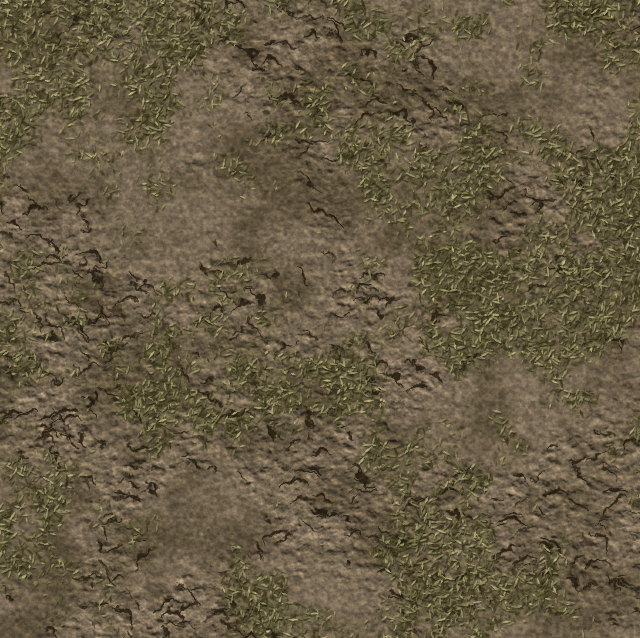
A Shadertoy shader for this texture:

```glsl
// Trodden brown mud with crumbly dark cracks and scattered short, sparse grass.
#define PATCH_SCALE 6.5
#define CLOD_SCALE 42.0
#define CRACK_CELLS 25.0
#define CRACK_WIDTH 0.085
#define RELIEF 1.6
#define GRAIN 0.62
#define GRASS_CELLS 84.0
#define GRASS_LAYERS 6
#define BLADE_WIDTH 0.15
#define BLADE_LEAN 0.65

const vec3 MUD_DARK = vec3(0.375, 0.325, 0.245);
const vec3 MUD_LIGHT = vec3(0.475, 0.415, 0.335);
const vec3 CREVICE = vec3(0.13, 0.10, 0.05);
const vec3 TURF = vec3(0.365, 0.33, 0.225);
const vec3 BLADE_DARK = vec3(0.24, 0.225, 0.11);
const vec3 BLADE_PALE = vec3(0.70, 0.685, 0.475);
const vec2 TO_LIGHT = vec2(0.0012, 0.0032);

vec2 hash2(vec2 p) {
    vec3 q = fract(p.xyx * vec3(0.1031, 0.1030, 0.0973));
    q += dot(q, q.yzx + 33.33);
    return fract((q.xx + q.yz) * q.zy);
}

float noise(vec2 p) {
    vec2 cell = floor(p), f = fract(p);
    f = f * f * (3.0 - 2.0 * f);
    float low = mix(hash2(cell).x, hash2(cell + vec2(1, 0)).x, f.x);
    float high = mix(hash2(cell + vec2(0, 1)).x, hash2(cell + vec2(1, 1)).x, f.x);
    return mix(low, high, f.y);
}

float fbm(vec2 p) {
    float sum = 0.0, weight = 0.533;
    for (int i = 0; i < 4; i++) {
        sum += weight * noise(p);
        p = mat2(1.6, 1.2, -1.2, 1.6) * p + 17.3;
        weight *= 0.5;
    }
    return sum;
}

// Distance to the nearest scattered point
float cellular(vec2 p) {
    vec2 cell = floor(p);
    float nearest = 2.0;
    for (int y = -1; y <= 1; y++)
        for (int x = -1; x <= 1; x++) {
            vec2 c = cell + vec2(x, y);
            nearest = min(nearest, distance(p, c + hash2(c)));
        }
    return nearest;
}

float mudHeight(vec2 p) {
    vec2 warp = vec2(noise(p * 60.0), noise(p * 60.0 + 9.0)) * 0.02;
    float clods = 1.0 - cellular((p + warp) * CLOD_SCALE * vec2(0.8, 1.25));
    return 0.3 * clods + 0.7 * fbm(p * vec2(60.0, 84.0));
}

// Tapered stroke centred on the origin
float stroke(vec2 offset, vec2 along, float halfLength, float width, float soft) {
    float t = clamp(dot(offset, along), -halfLength, halfLength);
    width *= 1.0 - 0.6 * abs(t) / halfLength;
    return 1.0 - smoothstep(width - soft, width + soft, length(offset - along * t));
}

// Short ragged arcs at the lower edges of clods
float cracks(vec2 p, float amount) {
    vec2 ragged = vec2(fbm(p * 75.0), fbm(p * 75.0 + 20.0)) - 0.5;
    vec2 q = p * CRACK_CELLS + ragged * 0.6;
    float mask = 0.0;
    for (int layer = 0; layer < 3; layer++) {
        vec2 g = q + float(layer) * vec2(0.43, 0.57);
        for (int y = -1; y <= 1; y++)
            for (int x = -1; x <= 1; x++) {
                vec2 cell = floor(g) + vec2(x, y);
                vec2 id = cell + float(layer) * vec2(59.0, 83.0);
                vec2 shape = hash2(id + 7.0), look = hash2(id + 23.0);
                vec2 offset = g - cell - hash2(id);
                float angle = (shape.x - 0.6) * 1.9;
                vec2 along = vec2(cos(angle), sin(angle));
                float bend = dot(offset, along);
                offset += vec2(-along.y, along.x) * bend * bend * (look.y - 0.15) * 1.3;
                float width = CRACK_WIDTH * mix(0.5, 1.15, look.y);
                float arc = stroke(offset, along, mix(0.15, 0.55, shape.y), width, 0.045);
                mask = max(mask, arc * smoothstep(look.x, look.x + 0.15, amount));
            }
    }
    return mask;
}

vec3 addGrass(vec3 color, vec2 p, float coverage) {
    vec2 q = p * GRASS_CELLS;
    float soft = max(0.06, 0.55 * GRASS_CELLS / iResolution.y);
    for (int layer = 0; layer < GRASS_LAYERS; layer++) {
        vec2 g = q + float(layer) * vec2(0.37, 0.61);
        for (int y = -1; y <= 1; y++)
            for (int x = -1; x <= 1; x++) {
                vec2 cell = floor(g) + vec2(x, y);
                vec2 id = cell + float(layer) * vec2(71.0, 113.0);
                vec2 shape = hash2(id + 5.0), look = hash2(id + 41.0);
                vec2 offset = g - cell - hash2(id);
                float angle = BLADE_LEAN + (shape.x - 0.5) * 2.7;
                vec2 along = vec2(cos(angle), sin(angle));
                float halfLength = mix(0.15, 0.6, shape.y);
                float grows = smoothstep(look.x, look.x + 0.25, coverage);
                float shade = stroke(offset + vec2(-0.08, 0.2), along, halfLength, BLADE_WIDTH, soft * 1.5);
                float blade = stroke(offset, along, halfLength, BLADE_WIDTH, soft);
                vec3 tint = mix(BLADE_DARK, BLADE_PALE, pow(look.y, 1.3));
                color = mix(color, CREVICE, 0.42 * shade * grows);
                color = mix(color, tint, 0.85 * blade * grows);
            }
    }
    return color;
}

void mainImage(out vec4 fragColor, in vec2 fragCoord) {
    vec2 p = fragCoord / iResolution.y + 3.0;

    // Broad zones broken up into small tufts
    float zone = 0.6 * fbm(p * PATCH_SCALE + 2.0) + 0.4 * fbm(p * 24.0 + 60.0);
    float coverage = 0.85 * smoothstep(0.39, 0.66, zone);
    float churned = smoothstep(0.36, 0.62, fbm(p * 6.0 + 50.0)) * (1.0 - 0.6 * coverage);

    // Mud tone, relief and cracks
    vec3 color = mix(MUD_DARK, MUD_LIGHT, smoothstep(0.28, 0.62, fbm(p * 13.0 + 80.0)));
    color = mix(color, TURF, 0.8 * coverage);
    float relief = mudHeight(p) - mudHeight(p + TO_LIGHT);
    color *= 1.0 + RELIEF * relief * (0.5 + 0.8 * churned);
    float crevice = 0.5 * churned * smoothstep(0.07, 0.2, -relief);
    float crack = cracks(p, 0.55 * churned);
    color = mix(color, CREVICE, max(crevice, 0.85 * crack));

    // Grass, then grit over everything
    color = addGrass(color, p, coverage);
    color *= 1.0 + GRAIN * (fbm(p * 190.0) - 0.5);
    fragColor = vec4(clamp(color, 0.0, 1.0), 1.0);
}
```
